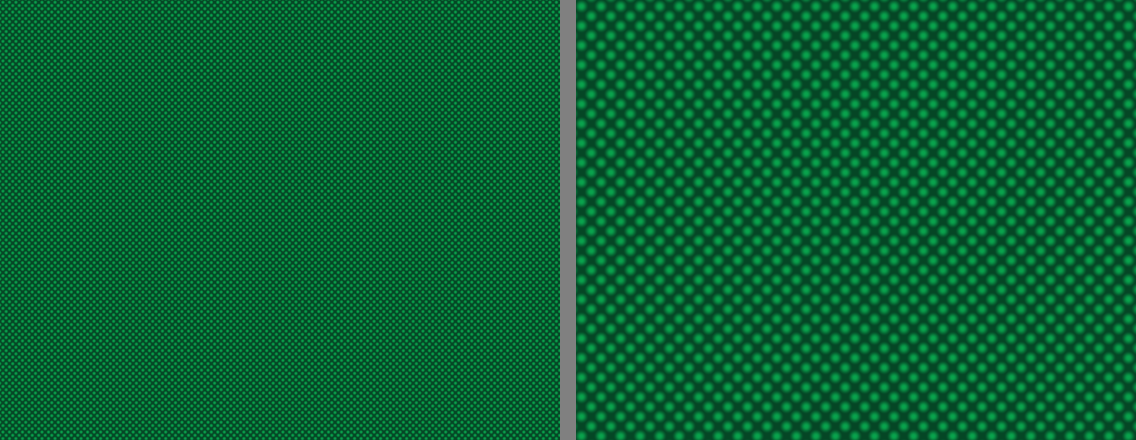
Left, the full canvas; right, a detail of the centre.
Write a Shadertoy shader that draws this pattern.

```glsl
const float DOTS_ACROSS = 86.0;   // dots in one row, over the canvas width
const float ROW_PITCH = 1.0;      // height of a staggered pair of rows, in dot pitches
const float DOT_RADIUS = 0.21;    // in dot pitches
const float SOFTNESS = 0.17;      // half width of the dot edge, in dot pitches
const vec2 FIRST_DOT = vec2(0.45, 0.35);   // offset from the top left corner, in dot pitches
const vec3 GROUND_COLOR = vec3(0.02, 0.275, 0.147);
const vec3 DOT_COLOR = vec3(0.035, 0.635, 0.298);

// Distance to the nearest dot centre on a rectangular grid
float gridDistance(vec2 p) {
    vec2 cell = vec2(1.0, ROW_PITCH);
    return length(mod(p + 0.5 * cell, cell) - 0.5 * cell);
}

// Signed distance to dots in staggered rows: two grids half a cell apart
float staggeredDots(vec2 p) {
    vec2 halfCell = 0.5 * vec2(1.0, ROW_PITCH);
    return min(gridDistance(p), gridDistance(p + halfCell)) - DOT_RADIUS;
}

void mainImage(out vec4 fragColor, in vec2 fragCoord) {
    // Dot pitches, measured from the top left corner
    float pixel = DOTS_ACROSS / iResolution.x;
    vec2 p = vec2(fragCoord.x, iResolution.y - fragCoord.y) * pixel - FIRST_DOT;

    // Soft dots, never sharper than a pixel
    float edge = max(SOFTNESS, 0.65 * pixel);
    float coverage = 1.0 - smoothstep(-edge, edge, staggeredDots(p));

    fragColor = vec4(mix(GROUND_COLOR, DOT_COLOR, coverage), 1.0);
}
```
